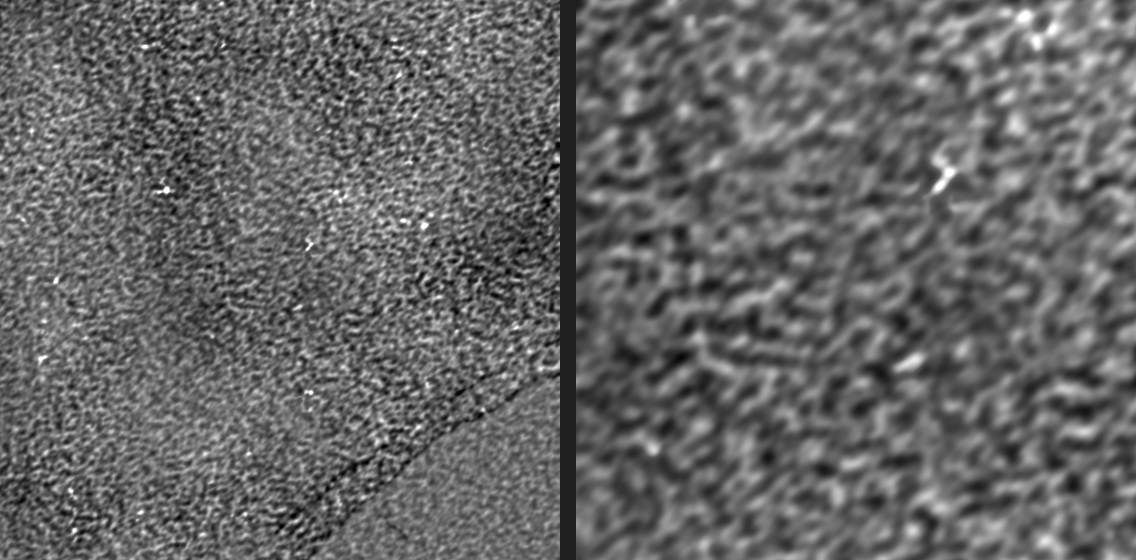
Left: the whole. Right: its middle third, enlarged.
Reproduce this texture procedurally as a WebGL 2 fragment shader.

```glsl
#version 300 es
precision highp float;
// Grey, slightly slanted grain crossed by a pair of dark diagonal cracks.

#define MEAN_TONE 0.398
#define GRAIN_SCALE 74.0
#define GRAIN_CONTRAST 0.47
#define GRAIN_ANGLE 0.5
#define GRAIN_STRETCH vec2(0.78, 1.14)
#define PATCH_CONTRAST 0.16
#define FLECK_GAIN 1.1
#define CREASE_DEPTH 0.09
#define CRACK_WIDTH 0.0045
#define CRACK_DEPTH 0.25
#define PLAIN_CONTRAST 0.62

uniform vec2 u_resolution;
out vec4 fragColor;

const float TAU = 6.2831853;

float hash(ivec2 cell) {
    uvec2 q = uvec2(cell) * uvec2(1597u, 3571u);
    uint h = (q.x ^ (q.y << 8)) * 747796u + 28913u;
    h = (h ^ (h >> 15)) * 739391u;
    h = (h ^ (h >> 13)) * 668265u;
    h ^= h >> 16;
    return float(h & 65535u) / 65536.0;
}

float cornerSlope(ivec2 cell, vec2 offset) {
    float angle = TAU * hash(cell);
    return dot(vec2(cos(angle), sin(angle)), offset);
}

float gradientNoise(vec2 p) {
    ivec2 cell = ivec2(floor(p));
    vec2 f = fract(p);
    vec2 w = f * f * f * (f * (f * 6.0 - 15.0) + 10.0);
    float low = mix(cornerSlope(cell, f),
                    cornerSlope(cell + ivec2(1, 0), f - vec2(1, 0)), w.x);
    float high = mix(cornerSlope(cell + ivec2(0, 1), f - vec2(0, 1)),
                     cornerSlope(cell + ivec2(1, 1), f - vec2(1, 1)), w.x);
    return mix(low, high, w.y);
}

vec2 rotate(vec2 p, float angle) {
    float c = cos(angle), s = sin(angle);
    return vec2(c * p.x + s * p.y, c * p.y - s * p.x);
}

// Fine grain: layers of slightly different angle and size
float grain(vec2 p) {
    float sum = 0.0, scale = GRAIN_SCALE, weight = 0.8;
    for (int i = 0; i < 3; i++) {
        float angle = GRAIN_ANGLE + 0.35 * float(i - 1);
        sum += weight * gradientNoise(rotate(p, angle) * GRAIN_STRETCH * scale + 37.3 * float(i + 1));
        scale *= 1.25;
        weight *= 0.8;
    }
    return sum;
}

// Broad light and dark patches
float patches(vec2 p) {
    float sum = 0.0, scale = 3.5, weight = 1.0;
    for (int i = 0; i < 3; i++) {
        sum += weight * gradientNoise(rotate(p, GRAIN_ANGLE) * scale + 11.7 * float(i + 2));
        scale *= 2.1;
        weight *= 0.65;
    }
    return sum;
}

// Slanted line with a gentle arch between its start and the right edge
float archHeight(float x, float start, float base, float slope, float arch) {
    float t = (x - start) / (1.0 - start);
    return base + slope * (x - start) + arch * sin(0.5 * TAU * clamp(t, 0.0, 1.0));
}

float band(float d, float width) {
    return exp(-d * d / (width * width));
}

void main() {
    vec2 uv = gl_FragCoord.xy / u_resolution.y;
    float wobble = 0.014 * gradientNoise(uv * 13.0 + 5.0) + 0.012 * gradientNoise(uv * 34.0 + 9.0);

    // Signed distances to the two cracks and the small arc below them
    float upper = 0.81 * (uv.y - archHeight(uv.x, 0.46, 0.02, 0.70, 0.03) + wobble);
    float lower = 0.81 * (uv.y - archHeight(uv.x, 0.56, 0.015, 0.727, 0.036) - wobble);
    float side = uv.x - 0.66;
    float arc = (uv.y - 0.075 + 7.5 * side * side + wobble) / sqrt(1.0 + 225.0 * side * side);
    float plain = smoothstep(0.006, -0.006, lower);

    // Grain, calmer on the plain and livelier towards the upper right
    float g = grain(uv);
    float local = 0.9 + 0.22 * smoothstep(0.4, 1.7, uv.x + uv.y) + 0.5 * gradientNoise(uv * 5.0 + 21.0);
    float contrast = GRAIN_CONTRAST * mix(local, PLAIN_CONTRAST, plain);
    float tone = MEAN_TONE + contrast * (g + 0.25 * g * g);
    tone += mix(PATCH_CONTRAST * patches(uv), 0.025, plain);

    // Sparse bright flecks and faint dark creases along the grain
    float fleck = smoothstep(0.34, 0.6, gradientNoise(uv * 19.0 + 63.0));
    tone += FLECK_GAIN * fleck * max(g, 0.0) * (1.0 - plain);
    vec2 along = rotate(uv, GRAIN_ANGLE) * vec2(5.0, 12.0) + 80.0;
    float crease = band(gradientNoise(along), 0.045) * smoothstep(0.0, 0.35, gradientNoise(uv * 6.0 + 51.0));
    tone -= CREASE_DEPTH * crease * (1.0 - plain);

    // Cracks, broken in depth, with a thin paler rim
    float breaks = clamp(0.8 + 1.2 * gradientNoise(uv * 22.0 + 17.0), 0.25, 1.2);
    float arcMask = smoothstep(0.64, 0.67, uv.x) * smoothstep(0.79, 0.75, uv.x);
    float cracks = 0.8 * band(upper, CRACK_WIDTH) + band(lower, CRACK_WIDTH);
    cracks += 0.7 * arcMask * band(arc, CRACK_WIDTH);
    tone -= CRACK_DEPTH * breaks * cracks;
    tone += 0.05 * band(lower + 0.013, 0.006) + 0.04 * band(upper + 0.013, 0.006);

    fragColor = vec4(vec3(clamp(tone, 0.02, 1.0)), 1.0);
}
```
